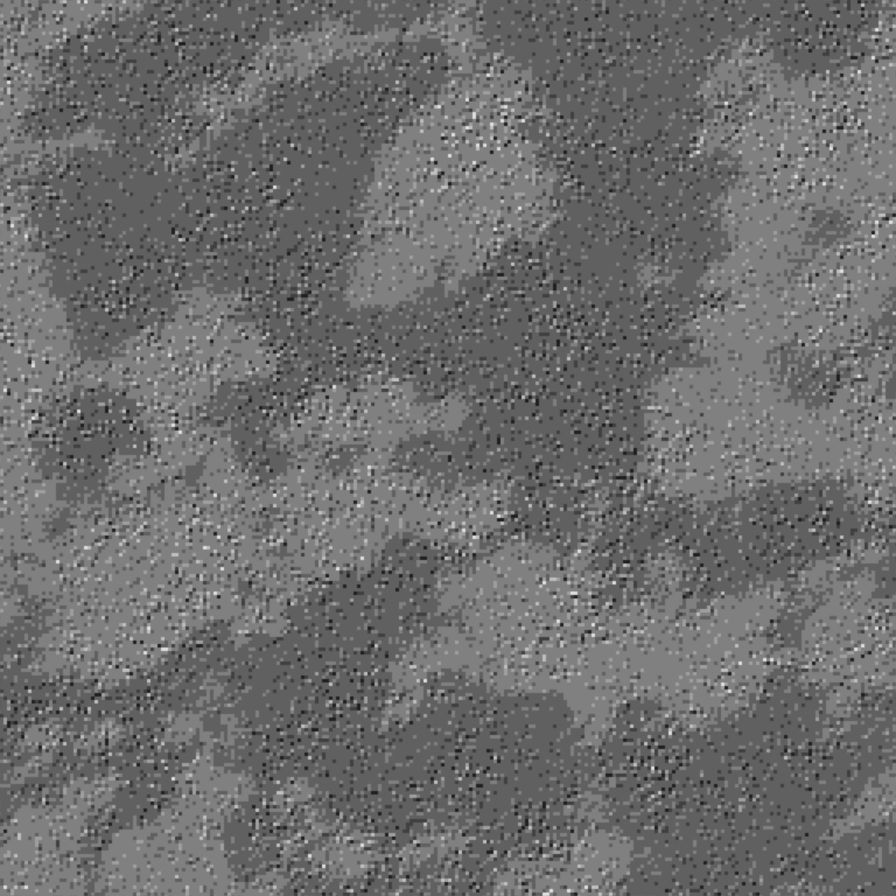
A WebGL 1 fragment shader for this texture:

```glsl
precision highp float;
// Grey mottled stone: ragged slanted patches in stepped tones under embossed grain.
uniform vec2 u_resolution;

#define GRAIN_CELLS 256.0            // grain cells across the canvas
#define PATCH_FREQ vec2(7.5, 11.0)   // patches along and across the slant
#define SLANT vec2(0.8, 0.6)         // direction the patches lean
#define ROUGHNESS 0.6                // gain of each finer octave
#define PATCH_BALANCE 0.512          // higher gives more dark area
#define PATCH_CONTRAST 11.0          // steepness between the two tones
#define MID_GREY 0.4375
#define PATCH_DEPTH 0.064
#define GRAIN_DEPTH 0.35
#define GRAIN_POWER 2.4              // higher gives sparser specks
#define TONE_STEPS 8.0
#define EDGE_SOFTNESS 0.3            // half width of the blend between grains

float hash(vec2 p) {
  vec3 q = fract(vec3(p.xyx) * 0.1031);
  q += dot(q, q.yzx + 33.33);
  return fract((q.x + q.y) * q.z);
}

float valueNoise(vec2 p) {
  vec2 cell = floor(p);
  vec2 f = fract(p);
  f = f * f * (3.0 - 2.0 * f);
  float low = mix(hash(cell), hash(cell + vec2(1.0, 0.0)), f.x);
  float high = mix(hash(cell + vec2(0.0, 1.0)), hash(cell + vec2(1.0)), f.x);
  return mix(low, high, f.y);
}

float fractalNoise(vec2 p) {
  float sum = 0.0;
  float weight = 1.0;
  float total = 0.0;
  for (int octave = 0; octave < 5; octave++) {
    sum += weight * valueNoise(p);
    total += weight;
    weight *= ROUGHNESS;
    p = p * 2.03 + vec2(17.3, 41.7);
  }
  return sum / total;
}

// Stepped grey of one grain cell
float cellTone(vec2 cell) {
  vec2 p = cell / GRAIN_CELLS;
  vec2 slanted = vec2(dot(p, SLANT), dot(p, vec2(-SLANT.y, SLANT.x)));
  vec2 q = slanted * PATCH_FREQ + 20.0;

  // Broad patches, flattened towards two tones
  float field = fractalNoise(q) - PATCH_BALANCE;
  float patchTone = clamp(field * PATCH_CONTRAST, -1.0, 1.0);

  // Embossed grain: lit from the upper left, rougher in some places
  float relief = hash(cell + 300.0) - hash(cell + vec2(301.0, 299.0));
  float speck = sign(relief) * pow(abs(relief), GRAIN_POWER);
  float strength = mix(0.4, 1.6, valueNoise(q * 1.8 + 70.0));

  float tone = MID_GREY + PATCH_DEPTH * patchTone
             + GRAIN_DEPTH * strength * speck;
  return clamp(floor(tone * TONE_STEPS + 0.5) / TONE_STEPS, 0.12, 0.88);
}

void main() {
  vec2 p = gl_FragCoord.xy / u_resolution.y * GRAIN_CELLS - 0.5;
  vec2 cell = floor(p);
  vec2 f = smoothstep(0.5 - EDGE_SOFTNESS, 0.5 + EDGE_SOFTNESS, fract(p));

  // Narrow blend between neighbouring grains
  float low = mix(cellTone(cell), cellTone(cell + vec2(1.0, 0.0)), f.x);
  float high = mix(cellTone(cell + vec2(0.0, 1.0)), cellTone(cell + vec2(1.0)), f.x);
  gl_FragColor = vec4(vec3(mix(low, high, f.y)), 1.0);
}
```
